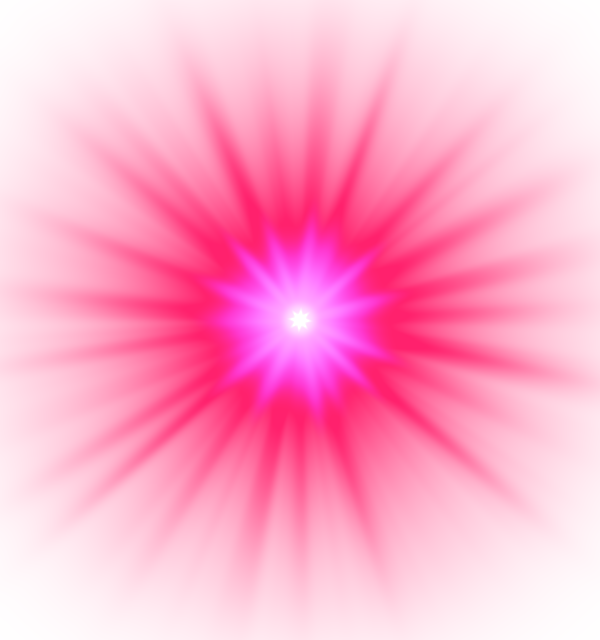
This background is drawn by a WebGL 2 fragment shader. Its source:

```glsl
#version 300 es
precision highp float;
// A pink starburst: crimson rays fade to white around a magenta flower and white spark.
// Each ray or petal shrinks the radius seen by a smooth radial gradient, so colour
// reaches further outward along its bearing; hashed angular noise adds fine streaks.
uniform vec2 u_resolution;
out vec4 fragColor;

const float TAU = 6.2831853;

// Bearings in degrees, strongest first
const float RAYS[22] = float[](113.5, 70.0, 348.0, 221.0, 320.0, 175.0, 288.0, 47.0,
    159.0, 13.0, 258.0, 28.0, 189.0, 140.0, 237.0, 2.0, 212.0, 132.0, 85.0, 99.0, 270.0, 335.0);
const float PETALS[14] = float[](83.0, 42.0, 131.0, 316.0, 245.0, 157.0, 280.0,
    219.0, 337.0, 69.0, 110.0, 14.0, 296.0, 178.0);

float hash(float n) {
    n = fract(n * 0.1031);
    n *= n + 33.33;
    return fract(n * (n + n));
}

// Smooth noise around the circle, repeating after the given number of cells
float ringNoise(float angle, float cells, float seed) {
    float x = fract(angle / TAU) * cells;
    float i = floor(x);
    float f = smoothstep(0.0, 1.0, x - i);
    return mix(hash(i + seed), hash(mod(i + 1.0, cells) + seed), f);
}

// Soft angular bump centred on a bearing
float spoke(float angle, float degreesAt, float width) {
    float turn = fract((angle - radians(degreesAt)) / TAU + 0.5) - 0.5;
    float d = turn * TAU / width;
    return exp(-d * d);
}

void main() {
    vec2 p = (gl_FragCoord.xy - 0.5 * u_resolution) / u_resolution.y;
    float r = max(length(p), 0.0005);
    float angle = atan(p.y, p.x);

    // Outer rays, each fading out at its own length
    float gap = 1.0;
    for (int i = 0; i < 22; i++) {
        float k = float(i);
        float width = (0.038 + 0.007 / r) * mix(0.75, 1.2, hash(k + 7.0));
        float fade = 1.0 - 0.8 * smoothstep(0.24, mix(0.5, 0.64, hash(k + 23.0)), r);
        gap *= 1.0 - mix(0.9, 0.4, k / 21.0) * fade * spoke(angle, RAYS[i], width);
    }
    float streaks = 0.6 * ringNoise(angle, 61.0, 11.0) + 0.4 * ringNoise(angle, 137.0, 90.0);
    float ray = 1.0 - gap + 0.42 * (streaks - 0.5) * (1.0 - smoothstep(0.3, 0.7, r));

    // Crimson to pale pink to white
    float reach = max(r * (1.0 - 0.35 * ray) - 0.135, 0.0) / 0.2;
    float density = 0.87 * exp(-pow(reach, 1.2)) * (1.0 - smoothstep(0.42, 0.74, r));
    float pale = 1.0 - density;
    vec3 color = vec3(1.0, pale, 0.34 + 0.66 * pale);

    // Magenta flower with a violet heart
    gap = 1.0;
    for (int i = 0; i < 14; i++) {
        float width = (0.06 + 0.006 / r) * mix(0.8, 1.2, hash(float(i) + 41.0));
        gap *= 1.0 - mix(0.9, 0.5, float(i) / 13.0) * spoke(angle, PETALS[i], width);
    }
    float petal = 1.0 - gap + 0.3 * (ringNoise(angle, 47.0, 200.0) - 0.5);
    float bloom = r / (1.0 + 0.42 * petal);
    vec3 flower = vec3(1.0, mix(0.62, 0.18, smoothstep(0.015, 0.115, bloom)),
        mix(1.0, 0.64, smoothstep(0.05, 0.14, bloom)));
    color = mix(color, flower, 1.0 - smoothstep(0.092, 0.15, bloom));

    // Soft white halo and a tiny pointed spark
    float halo = 0.6 * exp(-pow(r / 0.025, 4.0)) + 0.12 * exp(-r * r / 0.0016);
    float points = pow(abs(cos(4.0 * angle + 0.4)), 4.0);
    float spark = 1.0 - smoothstep(0.0, 0.014 + 0.008 * points, r);
    color = mix(color, vec3(1.0), clamp(halo + spark, 0.0, 1.0));

    fragColor = vec4(color, 1.0);
}
```
